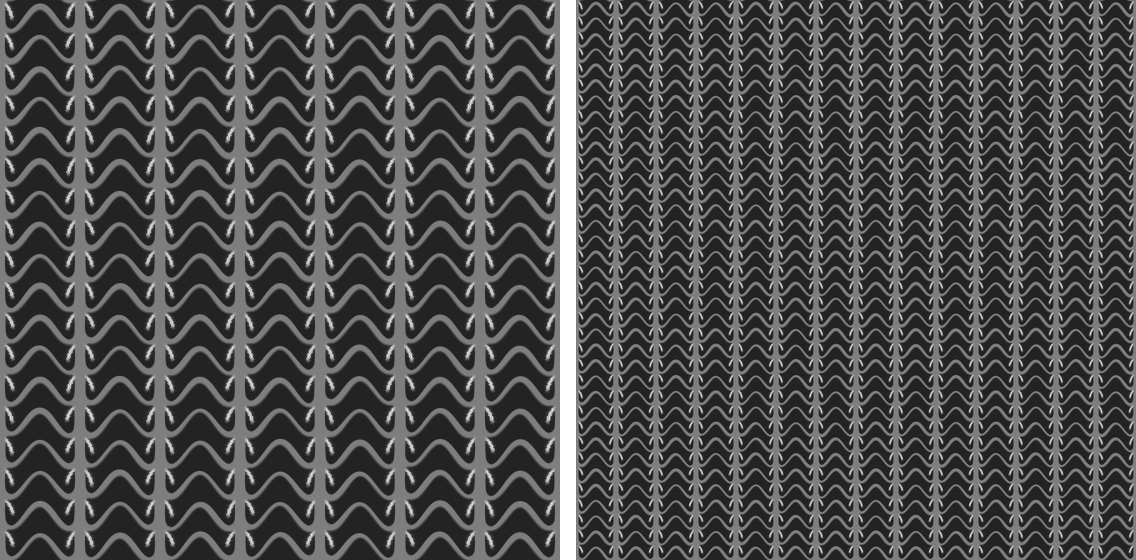
Left: one tile. Right: repeated 2 by 2.
A Shadertoy shader for this pattern:

```glsl
// Grey ladder of wavy rungs between vertical bars on charcoal, with pale fibre tufts at the joints.

const float COLUMNS = 7.0;
const float ROWS = 18.0;
const float CELL_WIDTH = COLUMNS > 0.0 ? ROWS / COLUMNS : 1.0; // in row heights
const float BAR_HALF = 0.178;
const float RUNG_HALF = 0.070;
const float RUNG_PHASE = 0.81;    // height of a crest within its row
const float WAVE_DROP = 0.78;     // crest to trough
const float WAVE_REACH = 0.96;    // crest to trough, sideways
const float SHADOW_DEPTH = 0.075;
const float TUFT_TOP = 0.15;
const float TUFT_LENGTH = 0.58;
const float TUFT_HALF = 0.078;
const vec3 CHARCOAL = vec3(0.138);
const vec3 GREY = vec3(0.495);
const vec3 SHADOW = vec3(0.36);
const vec3 PALE = vec3(0.87);
const float PI = 3.14159;
const float TAU = 6.28318;

float hash(vec2 p) {
    vec3 q = fract(p.xyx * vec3(0.1031, 0.1030, 0.0973));
    q += dot(q, q.yzx + 33.33);
    return fract((q.x + q.y) * q.z);
}

// Random value of a cell that wraps around the canvas
float cellHash(float column, float row, float seed) {
    return hash(vec2(mod(column, COLUMNS) + seed * 17.0, mod(row, ROWS) + seed * 5.0));
}

float smoothMin(float a, float b, float k) {
    float h = max(k - abs(a - b), 0.0) / k;
    return min(a, b) - h * h * k * 0.25;
}

// Height (x) and slope (y) of a rung, from a crest at zero to flat ends
vec2 rungWave(float x) {
    float a = PI * clamp(x / WAVE_REACH, -1.0, 1.0);
    return 0.5 * WAVE_DROP * vec2(cos(a) - 1.0, -sin(a) * PI / WAVE_REACH);
}

// Distance to the bars, whose edges waver gently
float barDistance(float x, vec2 uv) {
    float bar = mod(floor(uv.x * COLUMNS + 0.5), COLUMNS);
    float phase = TAU * hash(vec2(bar, 3.0)) + sign(x);
    float waver = 0.010 * sin(TAU * ROWS * uv.y + 1.0) + 0.010 * sin(TAU * 5.0 * uv.y + phase);
    return 0.5 * CELL_WIDTH - abs(x) - BAR_HALF - waver;
}

// Signed distance to the nearest rung (x) and height above its centre line (y)
vec2 rungDistance(float x, float y, float column) {
    vec2 wave = rungWave(x);
    float t = y - wave.x;
    float row = floor(t + 0.5);
    float shift = 0.06 * (cellHash(column, row, 1.0) - 0.5);
    float tilt = 0.05 * (cellHash(column, row, 2.0) - 0.7);
    float swell = 0.022 * sin(2.2 * x + TAU * cellHash(column, row, 3.0));
    float above = (t - row - shift - tilt * x) / sqrt(1.0 + wave.y * wave.y);
    return vec2(abs(above) - RUNG_HALF - swell, above);
}

// Tuft hanging inward from a bar: halo (x), body (y), fibre shade (z)
vec3 tuft(float x, float y, float column) {
    float row = floor(y + 0.65);
    float side = x < 0.0 ? 4.0 : 5.0;
    float r = cellHash(column, row, side);
    float s = (TUFT_TOP - (y - row)) / (TUFT_LENGTH * (0.92 + 0.16 * r));
    float c = clamp(s, 0.0, 1.0);
    float spine = mix(1.15, 0.885, 1.0 - (1.0 - c) * (1.0 - c)) + 0.04 * (r - 0.5);
    float ragged = 0.010 * sin(26.0 * s + TAU * r) + 0.006 * sin(47.0 * s + 9.0 * r);
    float across = (abs(x) - spine + ragged) / TUFT_HALF;
    float span = smoothstep(-0.05, 0.22, s) * (1.0 - smoothstep(0.70, 1.08, s));
    float body = span * (1.0 - smoothstep(0.35, 1.15, abs(across)));
    float halo = exp(-0.55 * across * across)
               * smoothstep(-0.2, 0.1, s) * (1.0 - smoothstep(0.25, 1.1, s));
    float fibre = 0.5 + 0.3 * sin(5.0 * across + 24.0 * s + TAU * r)
                + 0.2 * sin(9.0 * across - 13.0 * s);
    return vec3(halo, body, fibre);
}

void mainImage(out vec4 fragColor, in vec2 fragCoord) {
    vec2 uv = fragCoord / iResolution.xy;
    float edge = 0.75 * ROWS / iResolution.y;

    // Cell coordinates, measured in row heights
    float column = floor(uv.x * COLUMNS);
    float x = (fract(uv.x * COLUMNS) - 0.5) * CELL_WIDTH;
    float y = uv.y * ROWS - RUNG_PHASE;

    float bar = barDistance(x, uv);
    vec2 rung = rungDistance(x, y, column);
    vec3 fur = tuft(x, y, column);

    // Soft shade below each rung
    float below = rung.y < 0.0 ? 1.0 - smoothstep(0.0, SHADOW_DEPTH, rung.x) : 0.0;
    vec3 color = mix(CHARCOAL, SHADOW, below);

    // Halo around the tufts, then bars and rungs with rounded joints
    color = mix(color, max(color, GREY * 0.85), 0.7 * fur.x);
    float joint = rung.y > 0.0 ? 0.26 : 0.12;
    float frame = smoothMin(bar, rung.x, joint);
    color = mix(color, GREY, 1.0 - smoothstep(-edge, edge, frame));

    // Tufts, fading into the bars
    vec3 fibreColor = PALE * mix(0.80, 1.03, fur.z);
    float clear = smoothstep(-0.10, 0.03, bar);
    color = mix(color, fibreColor, fur.y * clear);

    fragColor = vec4(color, 1.0);
}
```
